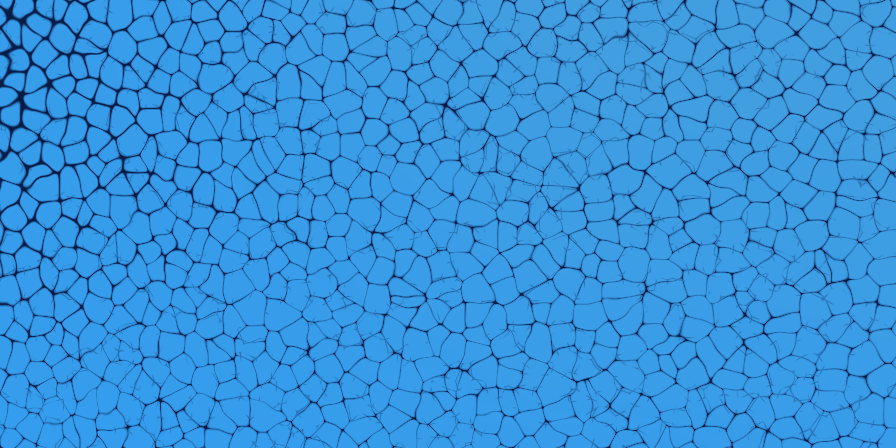
Reproduce this texture procedurally as a Shadertoy shader.

```glsl
// A blue sheet split by a fine net of dark cracks into rounded cells.
// Voronoi borders are blended by a soft minimum, so the joints swell into knots;
// the cracks are heaviest at the upper left and thin out to the lower right.

const vec3 CLEAR_BLUE = vec3(0.205, 0.615, 0.930);
const vec3 DULL_BLUE  = vec3(0.255, 0.620, 0.880);
const vec3 MID_INK    = vec3(0.090, 0.280, 0.510);
const vec3 DEEP_INK   = vec3(0.025, 0.110, 0.280);

vec2 hash2(vec2 p) {
    vec3 q = fract(p.xyx * vec3(0.1031, 0.1030, 0.0973));
    q += dot(q, q.yzx + 33.33);
    return fract((q.xx + q.yz) * q.zy);
}

float noise(vec2 p) {
    vec2 i = floor(p), f = fract(p);
    f = f * f * (3.0 - 2.0 * f);
    float low  = mix(hash2(i).x, hash2(i + vec2(1, 0)).x, f.x);
    float high = mix(hash2(i + vec2(0, 1)).x, hash2(i + vec2(1, 1)).x, f.x);
    return mix(low, high, f.y);
}

// Scattered seed of a grid cell; odd rows are shifted for rounder cells
vec2 seed(vec2 cell, float jitter) {
    float shift = 0.5 * mod(cell.y, 2.0) - 0.25;
    return cell + 0.5 + vec2(shift, 0.0) + jitter * (hash2(cell + 71.0) - 0.5);
}

// Soft distance to the nearest Voronoi border; low hardness swells the joints
float borderDistance(vec2 p, float jitter, float hardness) {
    vec2 base = floor(p), nearest = vec2(0.0), home = base;
    float best = 1e3;
    for (int y = -2; y <= 2; y++)
    for (int x = -2; x <= 2; x++) {
        vec2 cell = base + vec2(x, y);
        vec2 r = seed(cell, jitter) - p;
        if (dot(r, r) < best) {
            best = dot(r, r);
            nearest = r;
            home = cell;
        }
    }
    float sum = 0.0;
    for (int y = -2; y <= 2; y++)
    for (int x = -2; x <= 2; x++) {
        vec2 r = seed(home + vec2(x, y), jitter) - p;
        vec2 gap = r - nearest;
        if (dot(gap, gap) > 1e-4)
            sum += exp(-hardness * dot(0.5 * (r + nearest), normalize(gap)));
    }
    return -log(max(sum, 1e-9)) / hardness;
}

float stroke(float dist, float halfWidth, float blur) {
    return 1.0 - smoothstep(halfWidth - blur, halfWidth + blur, dist);
}

// Denser columns on the left, slanted and with gently bent cell walls
vec2 netCoords(vec2 p) {
    vec2 q = vec2(p.x * (21.5 - 1.2 * p.x), p.y * 19.0);
    q = mat2(0.85, 0.53, -0.53, 0.85) * q + 50.0;
    vec2 bend = vec2(noise(q * 1.6), noise(q * 1.6 + 40.0)) - 0.5;
    return q + 0.25 * bend;
}

vec3 sheetColor(vec2 p) {
    float dull = smoothstep(0.0, 1.6, p.x) * (0.25 + 0.75 * p.y);
    dull += 0.10 * (noise(p * 6.0) - 0.5) + 0.2 * p.y;
    return mix(CLEAR_BLUE, DULL_BLUE, clamp(dull, 0.0, 1.0));
}

void mainImage(out vec4 fragColor, in vec2 fragCoord) {
    vec2 p = fragCoord / iResolution.y;
    vec2 q = netCoords(p);
    float blur = max(0.050, 11.0 / iResolution.y);

    // Weight of the cracks over the sheet
    float heavy = exp(-3.0 * p.x) * smoothstep(-0.1, 0.75, p.y);
    float patchy = noise(q * 1.6 + 9.0);
    float width = 0.010 + 0.042 * heavy + 0.030 * (patchy - 0.5) + 0.010 * p.y;

    // Main net and its dark knots
    float dist = borderDistance(q, 0.84, mix(24.0, 13.0, heavy));
    float net = stroke(dist, width, blur) * mix(0.8, 1.0, patchy);
    float knots = stroke(dist, -0.015, 0.030);

    // Short thorns that leave the main walls and taper off
    float thornDist = borderDistance(q * 1.4 + 20.0, 0.9, 40.0) / 1.4;
    float reach = 1.0 - smoothstep(0.10, 0.24, dist);
    reach *= smoothstep(0.50, 0.62, noise(q * 1.3 + 63.0));
    float thorns = 0.8 * reach * stroke(thornDist, 0.005, blur);

    float ink = clamp(max(net, thorns) + 0.3 * knots, 0.0, 1.0);
    vec3 inkColor = mix(MID_INK, DEEP_INK, smoothstep(0.50, 0.95, ink));
    fragColor = vec4(mix(sheetColor(p), inkColor, ink), 1.0);
}
```
